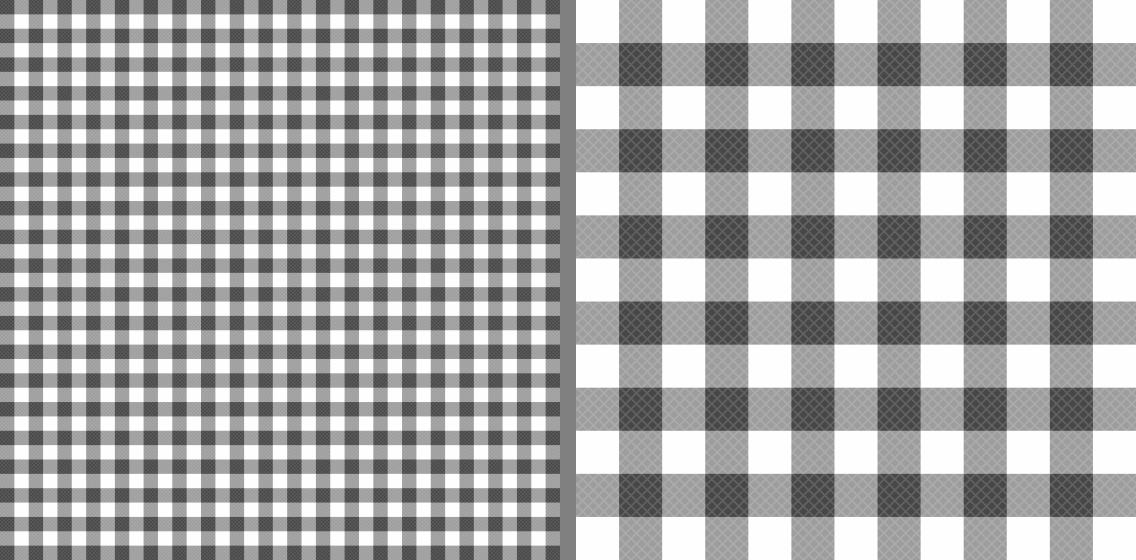
Left, the full canvas; right, a detail of the centre.
Reproduce this pattern procedurally as a three.js fragment shader.

```glsl
// Black and white gingham check with a fine diagonal crosshatch in the dyed bands.
varying vec2 vUv;

// Area under a unit-period stripe that is on for the first part of each period.
float stripeArea(float t, float duty) {
  return floor(t) * duty + min(fract(t), duty);
}

// Stripe coverage averaged over one pixel.
float stripes(float t, float duty) {
  float w = max(length(vec2(dFdx(t), dFdy(t))), 1e-4);
  return (stripeArea(t + 0.5 * w, duty) - stripeArea(t - 0.5 * w, duty)) / w;
}

void main() {
  // Nineteen and a half repeats, so a dyed band lies along every border
  vec2 weave = vUv * 19.5;
  float warp = stripes(weave.x, 0.5);
  float weft = stripes(weave.y, 0.5);

  // Diagonal threads: four diamonds across each band
  vec2 diagonal = 8.0 * vec2(weave.x + weave.y, weave.x - weave.y);
  float rising = stripes(diagonal.y, 0.22);
  float falling = stripes(diagonal.x, 0.22);
  float hatch = 1.0 - (1.0 - rising) * (1.0 - falling);

  // Shades for no, one and two dyed bands
  float white = 0.995;
  float grey = mix(0.615, 0.67, hatch);
  float dark = mix(0.28, 0.38, hatch);
  float shade = mix(mix(white, grey, warp), mix(grey, dark, warp), weft);

  gl_FragColor = vec4(vec3(shade), 1.0);
}
```
